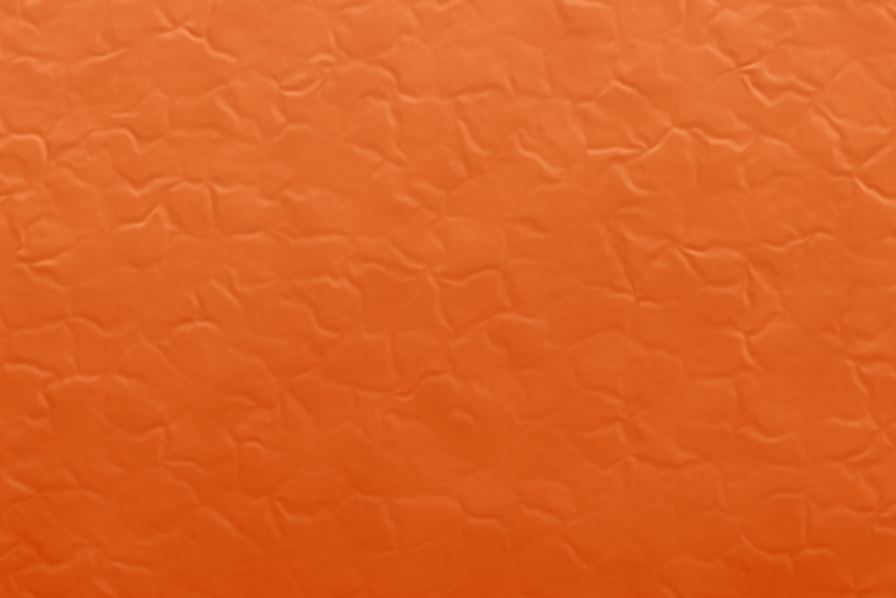
Write a WebGL 1 fragment shader that draws this texture.

```glsl
precision highp float;
// Orange pebbled leather: soft irregular creases lit from above, fading darker downward.

uniform vec2 u_resolution;

const vec3 BOTTOM_COLOR = vec3(0.815, 0.300, 0.050);
const vec3 TOP_COLOR = vec3(0.897, 0.464, 0.220);
const vec3 HIGHLIGHT = vec3(0.075, 0.135, 0.150);
const vec3 SHADOW = vec3(0.060, 0.075, 0.060);
const vec2 PEBBLE_SCALE = vec2(10.5, 13.0); // pebbles per canvas height
const float PEBBLE_JITTER = 0.95;
const float CREASE_WIDTH = 0.22;            // in pebble units
const float WARP = 0.042;                   // bending of the creases
const vec2 LIGHT_STEP = vec2(0.003, 0.0075);
const float GRAIN = 0.012;
const float MOTTLE = 0.036;
const float UNEVEN_TONE = 0.20;

vec2 hash2(vec2 p) {
  vec3 q = fract(p.xyx * vec3(0.1031, 0.1030, 0.0973));
  q += dot(q, q.yzx + 33.33);
  return fract((q.xx + q.yz) * q.zy);
}

float cornerSlope(vec2 cell, vec2 corner, vec2 f) {
  return dot(hash2(cell + corner + 57.0) * 2.0 - 1.0, f - corner);
}

// Gradient noise, roughly -0.7 to 0.7.
float gradientNoise(vec2 p) {
  vec2 cell = floor(p);
  vec2 f = fract(p);
  vec2 u = f * f * f * (f * (f * 6.0 - 15.0) + 10.0);
  float low = mix(cornerSlope(cell, vec2(0.0, 0.0), f),
                  cornerSlope(cell, vec2(1.0, 0.0), f), u.x);
  float high = mix(cornerSlope(cell, vec2(0.0, 1.0), f),
                   cornerSlope(cell, vec2(1.0, 1.0), f), u.x);
  return mix(low, high, u.y);
}

vec2 pebbleCentre(vec2 cell) {
  return 0.5 + PEBBLE_JITTER * (hash2(cell + 11.0) - 0.5);
}

// Distance from p to the nearest border between pebbles.
float borderDistance(vec2 p) {
  vec2 cell = floor(p);
  vec2 f = fract(p);
  vec2 nearestCell = vec2(0.0);
  vec2 nearest = vec2(0.0);
  float best = 8.0;
  for (int y = -1; y <= 1; y++) {
    for (int x = -1; x <= 1; x++) {
      vec2 offset = vec2(float(x), float(y));
      vec2 r = offset + pebbleCentre(cell + offset) - f;
      float d = dot(r, r);
      if (d < best) {
        best = d;
        nearest = r;
        nearestCell = offset;
      }
    }
  }
  float border = 8.0;
  for (int y = -2; y <= 2; y++) {
    for (int x = -2; x <= 2; x++) {
      vec2 offset = nearestCell + vec2(float(x), float(y));
      vec2 r = offset + pebbleCentre(cell + offset) - f;
      vec2 between = r - nearest;
      if (dot(between, between) > 0.0001) {
        border = min(border, dot(0.5 * (nearest + r), normalize(between)));
      }
    }
  }
  return border;
}

// Rounded pebbles with broken creases of uneven depth, plus faint wrinkles.
float leatherHeight(vec2 p) {
  vec2 bend = vec2(gradientNoise(p * 15.0), gradientNoise(p * 15.0 + 41.0));
  bend += 0.35 * vec2(gradientNoise(p * 36.0 + 7.0), gradientNoise(p * 36.0 + 83.0));
  float border = borderDistance((p + WARP * bend) * PEBBLE_SCALE);
  float depth = smoothstep(-0.30, 0.40, gradientNoise(p * 10.0 + 19.0));
  float pebble = smoothstep(-0.02, CREASE_WIDTH, border) + 0.25 * min(border, 0.5);
  float wrinkles = gradientNoise(p * vec2(28.0, 36.0)) + 0.4 * gradientNoise(p * 62.0);
  return pebble * mix(0.15, 1.0, depth) + 0.26 * wrinkles;
}

void main() {
  vec2 p = gl_FragCoord.xy / u_resolution.y;
  vec2 uv = gl_FragCoord.xy / u_resolution;

  // Broad fall of light with an uneven tone.
  float tone = uv.y + 0.10 * (uv.x - 0.5) * (1.0 - uv.y);
  tone += UNEVEN_TONE * gradientNoise(p * 2.6 + 5.0);
  vec3 color = mix(BOTTOM_COLOR, TOP_COLOR, clamp(tone, -0.1, 1.1));

  // Relief: slopes facing the light brighten, the others darken.
  float slope = leatherHeight(p) - leatherHeight(p + LIGHT_STEP);
  float side = abs(uv.x - 0.5) * 0.5;
  float strength = mix(0.42, 0.95, smoothstep(0.0, 0.9, uv.y)) + side;
  color += strength * (HIGHLIGHT * max(slope, 0.0) + SHADOW * min(slope, 0.0));

  // Soft mottling and fine grain.
  color += MOTTLE * gradientNoise(p * 9.0 + 3.0) * vec3(0.6, 0.9, 0.9);
  color += GRAIN * gradientNoise(p * 110.0);
  gl_FragColor = vec4(clamp(color, 0.0, 1.0), 1.0);
}
```
